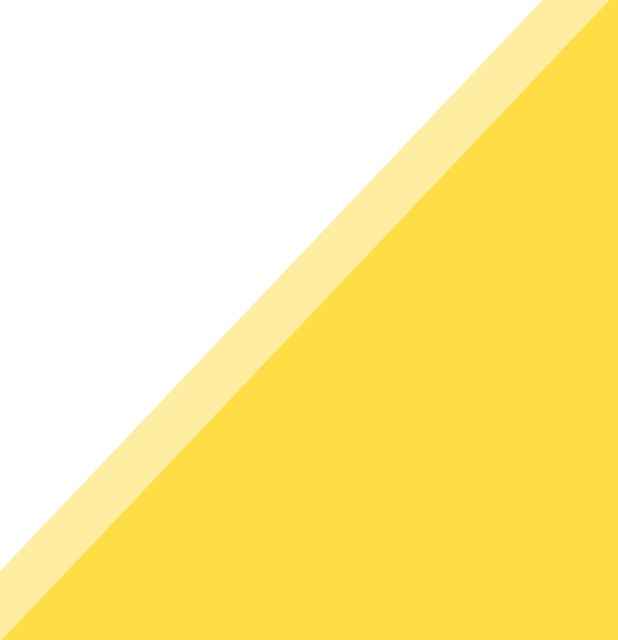
Reproduce this background procedurally as a Shadertoy shader.

```glsl
// A flat diagonal split: white above, a pale yellow band, solid yellow below.
// Height above a slanted line is measured in canvas units, and two
// antialiased thresholds on it separate the three colours.

// Coverage of the side above an edge, softened across about one pixel.
float above(float edge, float height, float pixel) {
    return clamp((height - edge) / pixel + 0.5, 0.0, 1.0);
}

void mainImage(out vec4 fragColor, in vec2 fragCoord) {
    vec2 uv = fragCoord / iResolution.xy;

    // Height over the diagonal, and its change across one pixel
    vec2 slant = vec2(-1.0165, 1.0);
    float height = dot(uv, slant);
    float pixel = length(slant / iResolution.xy);

    vec3 yellow = vec3(1.0, 0.867, 0.267);
    vec3 paleYellow = vec3(1.0, 0.929, 0.635);
    vec3 white = vec3(1.0);

    // Layers from the lower right to the upper left
    vec3 color = mix(yellow, paleYellow, above(-0.0028, height, pixel));
    color = mix(color, white, above(0.1077, height, pixel));

    fragColor = vec4(color, 1.0);
}
```
